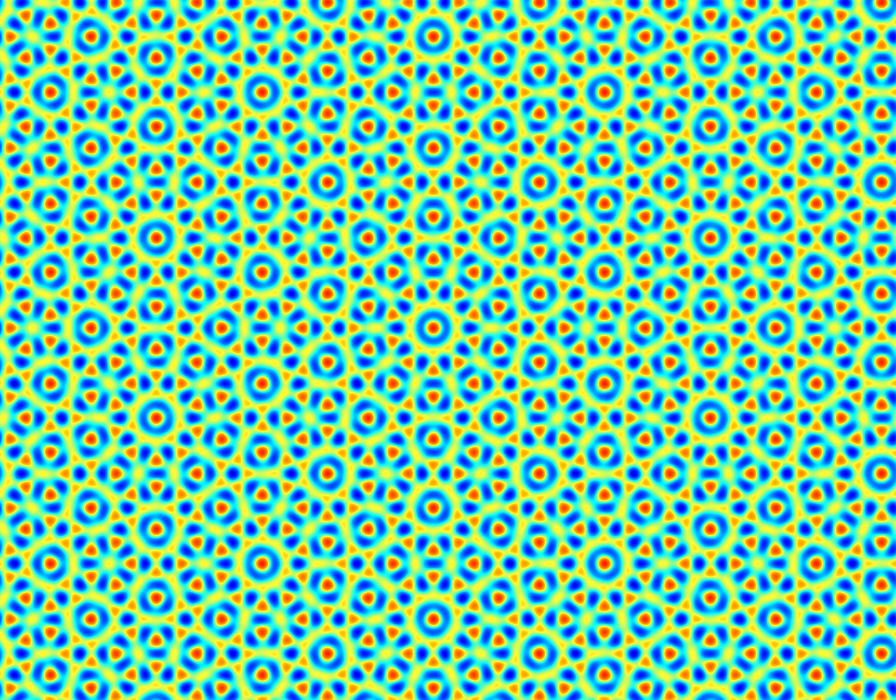
This pattern is drawn by a WebGL 2 fragment shader. Its source:

```glsl
#version 300 es
precision highp float;

uniform vec2 u_resolution;
out vec4 fragColor;

#define WAVES 5                      // plane waves, giving tenfold symmetry
#define WAVES_PER_HEIGHT 32.81       // wavelengths in one canvas height
#define CENTRE vec2(0.6192, 0.5315)  // symmetry centre, in canvas heights
#define MID_TONE 0.455               // palette position of a zero sum
#define CONTRAST 0.15                // palette change per unit of the sum
#define ROLL_OFF 0.18                // softening of the extremes

const float PI = 3.14159265;

// Sum of cosines whose directions are spread evenly over half a turn
float quasicrystal(vec2 p) {
    float sum = 0.0;
    for (int i = 0; i < WAVES; i++) {
        float angle = PI * float(i) / float(WAVES);
        sum += cos(2.0 * PI * dot(p, vec2(cos(angle), sin(angle))));
    }
    return sum;
}

// Heat palette: deep blue, cyan, green, yellow, red
vec3 heatPalette(float t) {
    float red = min(4.0 * t - 1.5, 4.5 - 4.0 * t);
    float green = 1.5 - abs(4.0 * t - 2.0);
    float blue = min(4.0 * t + 0.5, 2.2 - 3.2 * t);
    return clamp(vec3(red, green, blue), 0.0, 1.0) * vec3(1.0, 0.98, 1.0);
}

void main() {
    vec2 p = gl_FragCoord.xy / u_resolution.y - CENTRE;
    float height = quasicrystal(p * WAVES_PER_HEIGHT);

    // Map the wave height to the palette, easing off at both ends
    float tone = MID_TONE + CONTRAST * height / (1.0 + ROLL_OFF * abs(height));
    fragColor = vec4(heatPalette(tone), 1.0);
}
```
